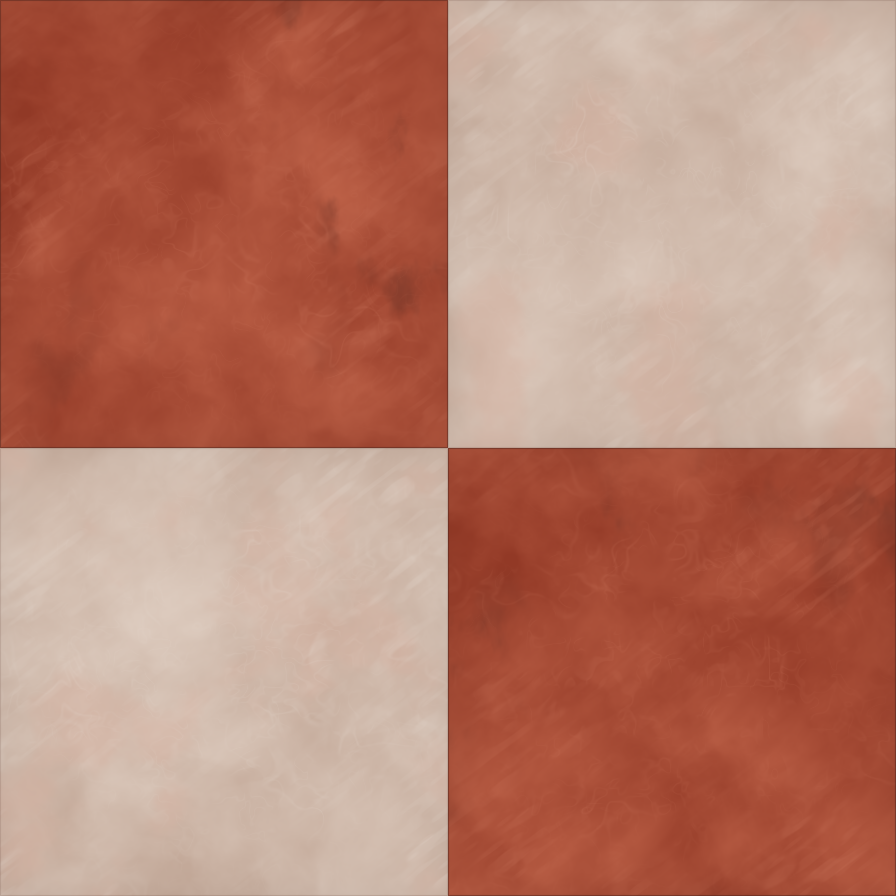
Reproduce this pattern procedurally as a WebGL 2 fragment shader.

```glsl
#version 300 es
precision highp float;
// Two by two checker of terracotta and pale plaster tiles with brushed, mottled wear.

uniform vec2 u_resolution;
out vec4 fragColor;

const float TILES = 2.0;            // tiles across and down
const float SEAM_WIDTH = 0.004;     // in tile widths
const float BRUSH_ANGLE = 0.66;     // radians
const vec2 BRUSH_SCALE = vec2(11.0, 46.0);
const float CLOUD_SCALE = 2.6;
const float MOTTLE_SCALE = 9.0;
const float WISP_SCALE = 24.0;

const vec3 CLAY_DARK = vec3(0.575, 0.225, 0.150);
const vec3 CLAY_LIGHT = vec3(0.735, 0.375, 0.275);
const vec3 CLAY_SOOT = vec3(0.43, 0.20, 0.15);
const vec3 CLAY_CHALK = vec3(0.80, 0.47, 0.37);
const vec3 PLASTER_DARK = vec3(0.770, 0.668, 0.605);
const vec3 PLASTER_LIGHT = vec3(0.865, 0.795, 0.745);
const vec3 PLASTER_BLUSH = vec3(0.835, 0.690, 0.625);
const vec3 PLASTER_CHALK = vec3(0.89, 0.84, 0.80);
const vec3 SEAM_COLOR = vec3(0.28, 0.13, 0.10);

float hash(vec2 p) {
  vec3 h = fract(vec3(p.xyx) * 0.1031);
  h += dot(h, h.yzx + 33.33);
  return fract((h.x + h.y) * h.z);
}

float noise(vec2 p) {
  vec2 i = floor(p), f = fract(p);
  f = f * f * (3.0 - 2.0 * f);
  return mix(mix(hash(i), hash(i + vec2(1, 0)), f.x),
             mix(hash(i + vec2(0, 1)), hash(i + vec2(1, 1)), f.x), f.y);
}

float fbm(vec2 p) {
  float sum = 0.0, gain = 0.5;
  for (int i = 0; i < 5; i++) {
    sum += gain * noise(p);
    p = mat2(0.8, 0.6, -0.6, 0.8) * p * 2.03 + 17.3;
    gain *= 0.5;
  }
  return sum / 0.97;
}

// Thin curled marks along the mid level of a warped noise.
float wisps(vec2 p) {
  vec2 warp = vec2(noise(p * 0.7 + 3.1), noise(p * 0.7 + 41.7)) - 0.5;
  float ridge = abs(noise(p + 2.6 * warp) - 0.5);
  return (1.0 - smoothstep(0.0, 0.15, ridge)) * smoothstep(0.4, 0.72, noise(p * 0.6 + 9.0));
}

// Short dashes along the brush direction.
float strokes(vec2 p) {
  float c = cos(BRUSH_ANGLE), s = sin(BRUSH_ANGLE);
  vec2 q = mat2(c, -s, s, c) * p;
  return smoothstep(0.60, 0.82, noise(q * BRUSH_SCALE))
       + 0.6 * smoothstep(0.58, 0.85, noise(q * BRUSH_SCALE * 1.9 + 31.0));
}

// Signed square wave with edges one pixel soft.
float squareWave(float x, float pixel) {
  float line = floor(x + 0.5);
  float side = 1.0 - 2.0 * mod(line, 2.0);
  return side * clamp(2.0 * (x - line) / pixel, -1.0, 1.0);
}

void main() {
  vec2 grid = gl_FragCoord.xy / u_resolution * TILES;
  vec2 pixel = TILES / u_resolution;
  vec2 tile = floor(grid), local = fract(grid);
  vec2 p = local + tile * vec2(13.7, 29.3) + 5.0;   // own wear for each tile
  float clay = 0.5 - 0.5 * squareWave(grid.x, pixel.x) * squareWave(grid.y, pixel.y);

  // Layers of wear
  float cloud = fbm(p * CLOUD_SCALE);
  float mottle = fbm(p * MOTTLE_SCALE + 2.0 * cloud);
  float center = 1.0 - smoothstep(0.15, 0.68, length(local - 0.5));
  float patches = smoothstep(0.35, 0.65, fbm(p * 4.0 + 60.0));
  float wisp = wisps(p * WISP_SCALE) * mix(0.4, 1.0, center) * patches;
  wisp += 0.6 * wisps(p * WISP_SCALE * 1.8 + 8.0) * center;
  float brush = strokes(p) * mix(1.0, 0.3, center) * smoothstep(0.38, 0.65, fbm(p * 3.5 + 23.0));
  float tone = 0.43 + 1.1 * (cloud - 0.5) + 0.75 * (mottle - 0.5) + 0.16 * center;
  tone = clamp(tone, 0.0, 1.0);

  // Terracotta with upright sooty smudges
  float soot = smoothstep(0.52, 0.78, fbm(p * vec2(11.0, 6.0) + 80.0));
  soot *= smoothstep(0.45, 0.68, fbm(p * 2.2 + 47.0));
  vec3 clayColor = mix(CLAY_DARK, CLAY_LIGHT, tone);
  clayColor = mix(clayColor, CLAY_SOOT, 0.5 * soot);
  clayColor = mix(clayColor, CLAY_CHALK, clamp(0.17 * wisp + 0.24 * brush, 0.0, 0.4));

  // Plaster with a pink blush
  float blush = smoothstep(0.48, 0.70, fbm(p * 5.0 + 110.0));
  vec3 plasterColor = mix(PLASTER_DARK, PLASTER_LIGHT, tone);
  plasterColor = mix(plasterColor, PLASTER_BLUSH, 0.45 * blush);
  plasterColor = mix(plasterColor, PLASTER_CHALK, clamp(0.19 * wisp + 0.25 * brush, 0.0, 0.45));

  vec3 color = mix(plasterColor, clayColor, clay);

  // Dark hairline and faint shade at the tile borders
  vec2 toEdge = min(local, 1.0 - local);
  float edge = min(toEdge.x, toEdge.y);
  float seam = 1.0 - smoothstep(0.0, max(SEAM_WIDTH, 1.5 * pixel.x), edge);
  color *= 1.0 - 0.035 * exp(-edge * 22.0);
  color = mix(color, SEAM_COLOR, seam * mix(0.16, 0.55, clay));
  fragColor = vec4(color, 1.0);
}
```
